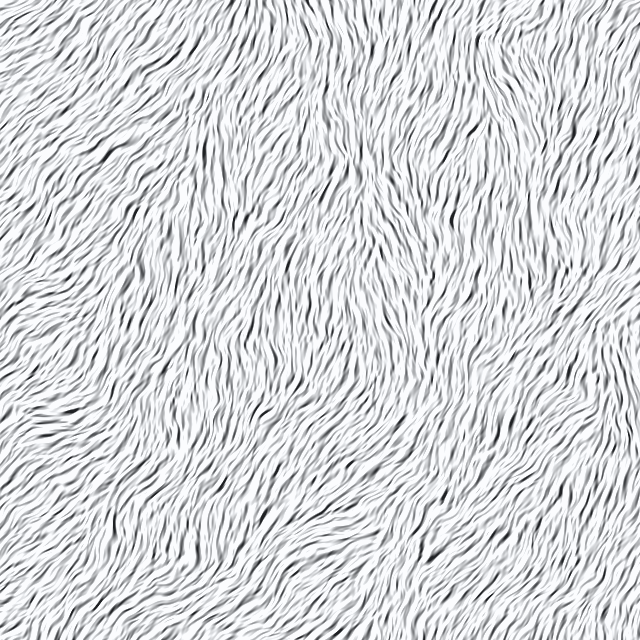
This texture is drawn by a Shadertoy shader. Its source:

```glsl
const float TAU = 6.28318;
const int STROKES_PER_CELL = 8;

float hash(vec2 p) {
    return fract(sin(dot(p, vec2(127.1, 311.7))) * 43758.5453);
}

vec4 hash4(vec2 p) {
    float s = dot(p, vec2(127.1, 311.7));
    return fract(sin(s + vec4(0.0, 1.3, 2.9, 4.1)) * 43758.5453);
}

float valueNoise(vec2 p) {
    vec2 i = floor(p);
    vec2 f = fract(p);
    f = f * f * (3.0 - 2.0 * f);
    float low = mix(hash(i), hash(i + vec2(1.0, 0.0)), f.x);
    float high = mix(hash(i + vec2(0.0, 1.0)), hash(i + vec2(1.0, 1.0)), f.x);
    return mix(low, high, f.y);
}

// Local stroke direction: steep, leaning right, drifting in patches
float grainAngle(vec2 p, float meanAngle, float spread) {
    float drift = valueNoise(p * 4.0 + 3.7) + valueNoise(p * 11.0 + 19.2) - 1.0;
    return meanAngle + spread * drift;
}

// One wave packet, long along the stroke and rippled across it
float wavePacket(vec2 d, float angle, float ripples, float phase, vec2 falloff) {
    vec2 dir = vec2(cos(angle), sin(angle));
    float along = dot(d, dir);
    float across = d.x * dir.y - d.y * dir.x;
    float envelope = exp(-falloff.x * along * along - falloff.y * across * across);
    return envelope * cos(TAU * (ripples * across + phase));
}

// Sum of scattered packets, scaled to unit variance
float strokeLayer(vec2 p, float cells, float ripples, float seed) {
    const vec2 falloff = vec2(4.0, 28.0);
    vec2 q = p * cells;
    vec2 home = floor(q);
    float sum = 0.0;
    for (int y = -1; y <= 1; y++) {
        for (int x = -1; x <= 1; x++) {
            vec2 cell = home + vec2(x, y);
            float angle = grainAngle((cell + 0.5) / cells, 1.2, 1.25);
            for (int i = 0; i < STROKES_PER_CELL; i++) {
                vec4 rnd = hash4(cell + seed + float(i) * vec2(61.7, 93.1));
                float tilt = angle + 0.45 * (rnd.z - 0.5);
                sum += wavePacket(q - cell - rnd.xy, tilt, ripples, rnd.w, falloff);
            }
        }
    }
    float variance = float(STROKES_PER_CELL) * TAU / (8.0 * sqrt(falloff.x * falloff.y));
    return sum / sqrt(variance);
}

// Small bends that keep the strokes from being straight
vec2 wobble(vec2 p, float frequency, float amount) {
    vec2 n = vec2(valueNoise(p * frequency), valueNoise(p * frequency + 41.3));
    return p + amount * (n - 0.5);
}

// Relief height to cool grey, clipped at paper white
vec3 shade(float relief) {
    const vec3 coolTint = vec3(-0.008, 0.0, 0.012);
    const vec3 paperWhite = vec3(0.985, 0.99, 0.995);
    const vec3 deepestGrey = vec3(0.12, 0.13, 0.14);
    return clamp(0.935 + 0.28 * relief + coolTint, deepestGrey, paperWhite);
}

void mainImage(out vec4 fragColor, in vec2 fragCoord) {
    vec2 uv = fragCoord / iResolution.y;
    vec2 p = wobble(uv, 32.0, 0.009);

    float coarse = strokeLayer(p, 24.0, 2.7, 0.0);
    float fine = strokeLayer(p, 46.0, 2.6, 7.9);
    float relief = 0.8 * coarse + 0.6 * fine;

    fragColor = vec4(shade(relief), 1.0);
}
```
